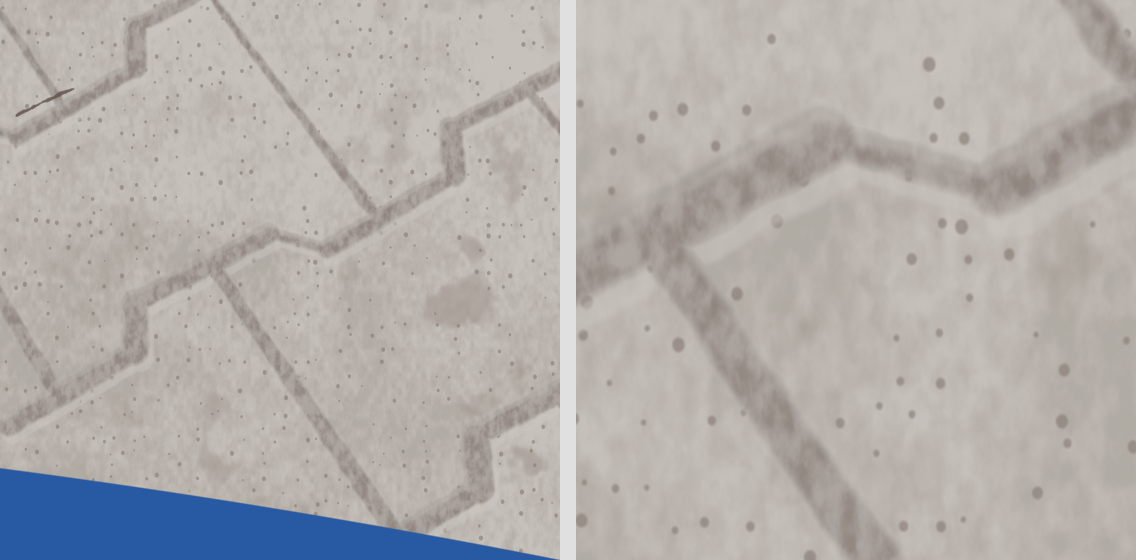
Left, the full canvas; right, a detail of the centre.
Write a WebGL 2 fragment shader that draws this texture.

```glsl
#version 300 es
precision highp float;
// Interlocking concrete pavers seen in mild perspective above a flat blue band.
// Pixels are mapped to a paver lattice; joints are distances to its repeated
// zigzag courses and straight cross joints, and value noise wears the stone.

uniform vec2 u_resolution;
out vec4 fragColor;

// Lattice: origin, step along a course, step to the next course, perspective
const vec2 ORIGIN = vec2(0.241, 0.919);
const vec2 ALONG = vec2(0.527, 0.291);
const vec2 ACROSS = vec2(-0.017, -0.528);
const float TAPER = -0.0693;

// One period of the zigzag course, and the half width of each of its parts
const vec2 COURSE[5] = vec2[5](vec2(0.0, 0.085), vec2(0.0, -0.075),
    vec2(0.427, -0.06), vec2(0.604, 0.10), vec2(1.0, 0.085));
const float COURSE_WIDTH[4] = float[4](0.026, 0.021, 0.011, 0.020);
const vec2 CROSS_START = vec2(0.24, -0.07);
const vec2 CROSS_END = vec2(0.76, 1.09);
const vec2 CROSS_WIDTH = vec2(0.007, 0.019);  // top, bottom of the canvas
const vec2 COURSE_SCALE = vec2(0.72, 1.1);    // top, bottom of the canvas
const vec2 LIGHT_SHIFT = vec2(-0.004, 0.006);

const vec3 STONE = vec3(0.74, 0.715, 0.69);
const vec3 STONE_LIGHT = vec3(0.775, 0.755, 0.735);
const vec3 STONE_DARK = vec3(0.69, 0.67, 0.64);
const vec3 BEVEL = vec3(0.685, 0.66, 0.64);
const vec3 GRIT = vec3(0.62, 0.58, 0.55);
const vec3 PIT = vec3(0.53, 0.49, 0.46);
const vec3 CRACK = vec3(0.36, 0.31, 0.28);
const vec3 BAND = vec3(0.155, 0.35, 0.64);

float hash(vec2 p) {
    vec3 q = fract(p.xyx * 0.1031);
    q += dot(q, q.yzx + 33.33);
    return fract((q.x + q.y) * q.z);
}

float noise(vec2 p) {
    vec2 i = floor(p), f = fract(p);
    f = f * f * (3.0 - 2.0 * f);
    return mix(mix(hash(i), hash(i + vec2(1, 0)), f.x),
               mix(hash(i + vec2(0, 1)), hash(i + vec2(1, 1)), f.x), f.y);
}

float fbm(vec2 p) {
    float sum = 0.0, amp = 0.53;
    for (int i = 0; i < 4; i++) {
        sum += amp * noise(p);
        p = mat2(1.6, 1.2, -1.2, 1.6) * p + 7.3;
        amp *= 0.5;
    }
    return sum;
}

vec2 toCanvas(vec2 g) {
    return (ORIGIN + ALONG * g.x + ACROSS * g.y) / (1.0 + TAPER * g.y);
}

vec2 toLattice(vec2 p) {
    return inverse(mat2(ALONG, ACROSS - TAPER * p)) * (p - ORIGIN);
}

float segment(vec2 p, vec2 a, vec2 b) {
    vec2 d = b - a;
    return length(p - a - d * clamp(dot(p - a, d) / dot(d, d), 0.0, 1.0));
}

// Signed distance to the nearest joint, negative inside it
float joints(vec2 p) {
    vec2 cell = floor(toLattice(p));
    float scale = mix(COURSE_SCALE.y, COURSE_SCALE.x, p.y);
    float crossWidth = mix(CROSS_WIDTH.y, CROSS_WIDTH.x, p.y);
    float d = 1.0;
    for (int row = -1; row <= 1; row++)
    for (int col = -1; col <= 1; col++) {
        vec2 c = cell + vec2(col, row);
        for (int k = 0; k < 4; k++)
            d = min(d, segment(p, toCanvas(c + COURSE[k]), toCanvas(c + COURSE[k + 1]))
                       - COURSE_WIDTH[k] * scale);
        d = min(d, segment(p, toCanvas(c + CROSS_START), toCanvas(c + CROSS_END)) - crossWidth);
    }
    return d;
}

// Index of the paver that holds a lattice point
vec2 paver(vec2 g) {
    float zigzag = mix(-0.07, 0.09, smoothstep(0.427, 0.604, fract(g.x)));
    float row = floor(g.y - zigzag);
    float lean = (CROSS_END.x - CROSS_START.x) / (CROSS_END.y - CROSS_START.y);
    return vec2(floor(g.x - CROSS_START.x - lean * (g.y - row - CROSS_START.y)), row);
}

void main() {
    vec2 uv = gl_FragCoord.xy / u_resolution;
    float px = 1.0 / min(u_resolution.x, u_resolution.y);
    vec2 p = uv + 0.006 * (vec2(fbm(uv * 38.0), fbm(uv * 38.0 + 50.0)) - 0.5);

    // Stone: mottling, a tone for each paver, fine upright grain
    float grain = fbm(uv * vec2(115.0, 70.0));
    float tone = 0.9 * (fbm(uv * 9.0) - 0.5) + 0.9 * (grain - 0.5)
        + 0.35 * (hash(paver(toLattice(p)) + 20.0) - 0.5) + 0.4 * (uv.x + uv.y - 1.0);
    vec3 color = mix(STONE, STONE_LIGHT, smoothstep(-0.1, 0.4, tone));
    color = mix(color, STONE_DARK, smoothstep(0.05, -0.5, tone));

    // Stains, stronger toward the lower right, and scattered pits
    float stain = smoothstep(0.62, 0.78, fbm(uv * vec2(13.0, 11.0) + 31.0));
    color = mix(color, GRIT, stain * mix(0.15, 0.6, clamp(uv.x - uv.y + 0.5, 0.0, 1.0)));
    vec2 grid = uv * vec2(52.0, 44.0), id = floor(grid);
    vec2 center = 0.25 + 0.5 * vec2(hash(id + 3.0), hash(id + 71.0));
    float size = 0.07 + 0.13 * hash(id + 19.0);
    float pit = smoothstep(size + 0.06, size - 0.06, length(fract(grid) - center));
    color = mix(color, PIT, pit * step(0.72, hash(id + 47.0)) * 0.65);

    // Joints: lit lower rim, soft bevel, then a gritty core on the shaded side
    float d = joints(p), shaded = joints(p + LIGHT_SHIFT);
    float rim = smoothstep(0.004, -0.002, joints(p + 2.0 * LIGHT_SHIFT));
    color = mix(color, STONE_LIGHT + 0.02, 0.5 * rim * smoothstep(0.0, 0.004, d));
    color = mix(color, BEVEL + 0.12 * (grain - 0.5), smoothstep(0.003, -0.003 - px, d));
    vec3 grit = mix(PIT, BEVEL, smoothstep(0.15, 0.75, grain));
    color = mix(color, mix(GRIT, grit, 0.75), 0.85 * smoothstep(0.001, -0.006, max(shaded, d)));
    float crack = segment(p, vec2(0.03, 0.795), vec2(0.13, 0.842));
    color = mix(color, CRACK, 0.8 * smoothstep(0.004, 0.001, crack + 0.004 * (grain - 0.5)));

    // Flat band along the lower edge
    float edge = 0.164 - 0.13 * uv.x - 0.034 * uv.x * uv.x;
    color = mix(color, BAND, smoothstep(px, -px, uv.y - edge));
    fragColor = vec4(color, 1.0);
}
```
